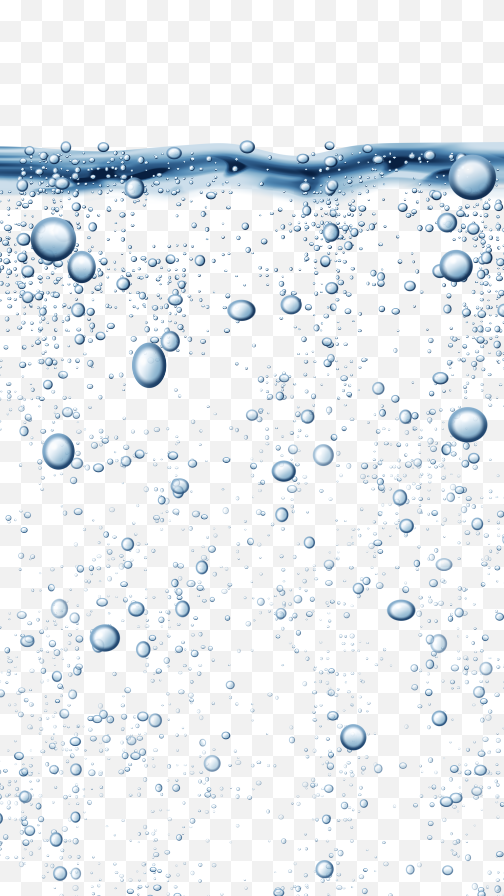
Write a WebGL 2 fragment shader that draws this texture.

```glsl
#version 300 es
precision highp float;
// Air bubbles rising to a rippled blue water surface over a pale checkerboard.

#define TILES 24.0
#define TILE_GREY 0.945
#define SURFACE_Y 1.488
#define WATER_DEPTH 0.092
#define HERO_COUNT 12
#define LAYERS 5
#define PALE vec3(0.80, 0.87, 0.92)
#define SKY vec3(0.56, 0.72, 0.82)
#define BLUE vec3(0.32, 0.54, 0.71)
#define DEEP vec3(0.17, 0.35, 0.53)
#define NAVY vec3(0.03, 0.12, 0.25)

uniform vec2 u_resolution;
out vec4 fragColor;

// Large bubbles: centre, then horizontal and vertical radius.
const vec4 heroes[HERO_COUNT] = vec4[](
    vec4(0.296, 1.053, 0.034, 0.045), vec4(0.928, 0.935, 0.039, 0.035),
    vec4(0.116, 0.882, 0.032, 0.036), vec4(0.106, 1.303, 0.045, 0.044),
    vec4(0.905, 1.250, 0.033, 0.032), vec4(0.208, 0.512, 0.030, 0.027),
    vec4(0.162, 1.248, 0.028, 0.032), vec4(0.479, 1.162, 0.028, 0.021),
    vec4(0.796, 0.567, 0.028, 0.021), vec4(0.701, 0.315, 0.026, 0.026),
    vec4(0.937, 1.426, 0.047, 0.045), vec4(0.563, 0.843, 0.024, 0.021));

vec3 hash3(vec2 p) {
    vec3 q = fract(p.xyx * vec3(0.1031, 0.1030, 0.0973));
    q += dot(q, q.yxz + 33.33);
    return fract((q.xxy + q.yzz) * q.zyx);
}

float noise(vec2 p) {
    vec2 i = floor(p), f = fract(p);
    f = f * f * (3.0 - 2.0 * f);
    float low = mix(hash3(i).x, hash3(i + vec2(1, 0)).x, f.x);
    float high = mix(hash3(i + vec2(0, 1)).x, hash3(i + vec2(1, 1)).x, f.x);
    return mix(low, high, f.y);
}

float bump(float x, float centre, float width) {
    float d = (x - centre) / width;
    return exp(-d * d);
}

// Colour of water from thin film to dark fold.
vec3 waterRamp(float t) {
    vec3 c = mix(PALE, SKY, smoothstep(0.0, 0.25, t));
    c = mix(c, BLUE, smoothstep(0.2, 0.45, t));
    c = mix(c, DEEP, smoothstep(0.4, 0.65, t));
    return mix(c, NAVY, smoothstep(0.62, 0.95, t));
}

vec3 drawWater(vec3 base, vec2 p, float px) {
    float top = SURFACE_Y + 0.008 * p.x - 0.024 * bump(p.x, 0.59, 0.09)
              - 0.012 * bump(p.x, 0.2, 0.12) + 0.004 * bump(p.x, 0.45, 0.06);
    float thickness = WATER_DEPTH + 0.025 * (noise(vec2(p.x * 9.0, 4.0)) - 0.5);
    float t = (top - p.y) / thickness;
    if (t < -0.1 || t > 1.3) return base;
    float warp = noise(vec2(p.x * 5.0, t * 2.0));
    float streak = noise(vec2(p.x * 5.0 + 2.0, t * 8.0 + warp * 4.0));
    float clump = noise(p * vec2(22.0, 45.0) + 3.0 * warp);
    float core = 0.4 + 0.14 * bump(p.x, 0.17, 0.13) + 0.1 * (warp - 0.5);
    float tone = 0.14 + 0.58 * bump(t, core, 0.2) + 0.55 * (streak - 0.5);
    tone += 0.6 * smoothstep(0.5, 0.8, clump) * bump(t, 0.65, 0.25);
    float cover = smoothstep(-px, px, top - p.y);
    cover *= 1.0 - smoothstep(0.8, 1.1, t + 0.3 * (streak - 0.5));
    return mix(base, waterRamp(clamp(tone, 0.0, 1.0)), cover);
}

// One glassy bubble; q and blur are measured in radii.
vec3 drawBubble(vec3 base, vec2 q, float blur, vec3 seed, float ink) {
    float r = length(q);
    if (r > 1.0 + blur) return base;
    vec2 shadeDir = normalize(seed.xy - 0.5 + vec2(0.3, -0.6));
    float side = clamp(0.5 + 0.5 * dot(q, shadeDir), 0.0, 1.0);
    float rim = smoothstep(0.58, 0.9, r);
    vec3 body = mix(vec3(0.96, 0.98, 1.0), SKY, smoothstep(0.25, 0.85, side));
    body = mix(body, BLUE, ink * smoothstep(0.5, 1.0, side));
    vec3 rimColor = mix(BLUE, mix(DEEP, NAVY, ink), smoothstep(0.15, 0.8, side));
    vec3 c = mix(body, rimColor, rim * (0.65 + 0.35 * side));
    c = mix(c, vec3(1), 0.8 * (1.0 - smoothstep(0.08, 0.3, length(q + 0.4 * shadeDir))));
    float edge = 1.0 - smoothstep(1.0 - blur, 1.0 + blur, r);
    return mix(base, c, edge * mix(0.8, 1.0, max(rim, ink)));
}

// Share of cells filled: clumped, denser near the surface and in columns.
float bubbleDensity(vec2 p) {
    float nearTop = smoothstep(0.9, 1.42, p.y);
    float columns = 0.0;
    for (int i = 0; i < 4; i++) columns += bump(p.x, 0.08 + 0.28 * float(i), 0.06);
    columns *= smoothstep(1.05, 1.25, p.y);
    float clumps = smoothstep(0.2, 0.8, noise(p * 9.0));
    return (0.26 + 0.16 * nearTop + 0.38 * columns) * (0.25 + 1.3 * clumps);
}

// Scattered bubbles, one per grid cell, kept inside the cell.
vec3 drawLayer(vec3 base, vec2 p, float px, float cells, float offset) {
    vec2 g = p * cells + offset * 0.37;
    vec2 id = floor(g);
    vec3 a = hash3(id + offset * 19.0), b = hash3(id + offset * 31.0 + 57.0);
    vec2 home = (id + 0.5 - offset * 0.37) / cells;
    if (a.z > bubbleDensity(home) || home.y > SURFACE_Y - 0.005) return base;
    float radius = mix(0.13, 0.28, b.x * b.x);
    vec2 axes = radius * vec2(1.0, mix(0.75, 1.15, b.y));
    vec2 centre = mix(vec2(0.33), vec2(0.67), a.xy);
    float ink = mix(0.15, 1.0, smoothstep(0.7, 1.35, home.y)) * (0.4 + 0.6 * b.z);
    vec3 c = drawBubble(base, (fract(g) - centre) / axes, px * cells / radius, b, ink);
    float faint = offset < 2.5 ? 0.3 : 0.6;
    float fade = mix(faint + 0.4 * b.z, 1.0, smoothstep(0.8, 1.3, home.y));
    return mix(base, c, fade);
}

void main() {
    vec2 p = gl_FragCoord.xy / u_resolution.x;
    float px = 0.7 / u_resolution.x;

    // Checkerboard counted from the top left corner.
    vec2 tile = floor(vec2(p.x, u_resolution.y / u_resolution.x - p.y) * TILES);
    vec3 color = vec3(mix(1.0, TILE_GREY, mod(tile.x + tile.y, 2.0)));
    color = drawWater(color, p, px);

    // Fine spray first, then larger bubbles.
    for (int i = 0; i < LAYERS; i++)
        color = drawLayer(color, p, px, 66.0 * pow(0.67, float(i)), float(i) + 1.0);
    for (int i = 0; i < HERO_COUNT; i++) {
        vec4 h = heroes[i];
        float ink = 0.35 + 0.4 * smoothstep(0.8, 1.4, h.y);
        color = drawBubble(color, (p - h.xy) / h.zw, px / h.w, hash3(h.xy * 91.0), ink);
    }
    fragColor = vec4(color, 1.0);
}
```
